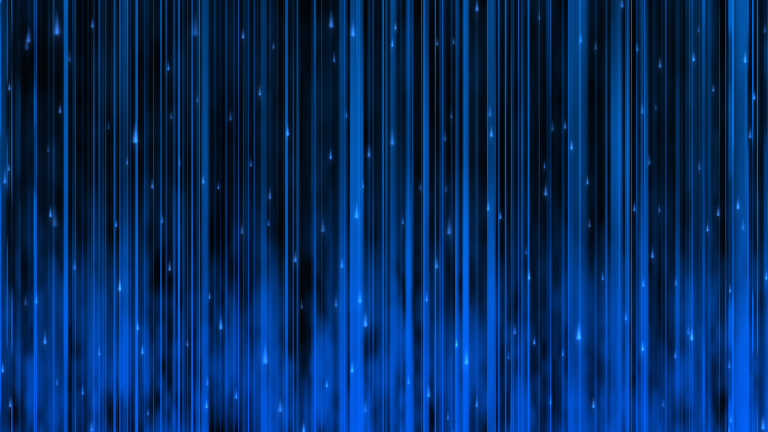
Reproduce this background procedurally as a WebGL 1 fragment shader.

```glsl
precision highp float;

// Blue light rain: vertical streaks in three widths over near-black, a cloudy
// glow rising from the bottom edge, and small falling drops with tapered tails.
// Streaks and drops are hashed per cell; lengths are in canvas heights.

uniform vec2 u_resolution;

const vec3 NIGHT = vec3(0.006, 0.014, 0.028);
const vec3 BLUE_LOW = vec3(0.006, 0.390, 1.0);
const vec3 BLUE_HIGH = vec3(0.014, 0.465, 0.93);
const vec3 DROP_TINT = vec3(0.24, 0.50, 0.95);
const float BAND_DENSITY = 11.0;    // streak cells per canvas height
const float RIBBON_DENSITY = 31.0;
const float THREAD_DENSITY = 88.0;
const float BAND_GAIN = 0.85;
const float RIBBON_GAIN = 1.05;
const float THREAD_GAIN = 1.4;
const float HAZE_GAIN = 0.85;
const float DROP_DENSITY = 10.0;    // drop cells per canvas height
const float DROP_CHANCE = 0.85;

float hash(vec2 p) {
  return fract(sin(dot(p, vec2(127.1, 311.7))) * 43758.5453);
}

float noise(vec2 p) {
  vec2 i = floor(p);
  vec2 f = fract(p);
  f = f * f * (3.0 - 2.0 * f);
  return mix(mix(hash(i), hash(i + vec2(1.0, 0.0)), f.x),
             mix(hash(i + vec2(0.0, 1.0)), hash(i + vec2(1.0, 1.0)), f.x), f.y);
}

float cloud(vec2 p) {
  return 0.5 * noise(p) + 0.3 * noise(p * 2.1 + 7.3) + 0.2 * noise(p * 4.3 + 3.1);
}

// One vertical line per cell; lines break into dashes near the side edges
// by the amount dashing.
float streaks(vec2 p, float density, float seed, float aspect, float dashing) {
  float x = p.x * density;
  float soft = 0.04 + 0.4 * density / u_resolution.y;
  float light = 0.0;
  for (int k = -1; k <= 1; k++) {
    float cell = floor(x) + float(k);
    float centre = cell + hash(vec2(cell, seed));
    float width = hash(vec2(cell, seed + 1.0));
    float strength = hash(vec2(cell, seed + 2.0));
    float halfWidth = mix(0.07, 0.25, width * width);
    float line = 1.0 - smoothstep(halfWidth - soft, halfWidth + soft, abs(x - centre));

    float side = smoothstep(0.36, 0.5, abs(centre / density / aspect - 0.5));
    float lane = cell * 5.0 + seed;
    float steady = 0.3 + 0.8 * noise(vec2(lane, p.y * 3.0));
    float dashed = smoothstep(0.35, 0.7, noise(vec2(lane, p.y * 8.0 + 20.0)));
    light += line * strength * strength * mix(steady, dashed * 1.3, side * dashing);
  }
  return light;
}

// Slim bright head with a faint halo and a tail that narrows upward.
float drop(vec2 q, float size) {
  float radius = 0.0036 * size;
  float tail = 0.036 * size;
  float along = clamp(q.y / tail, 0.0, 1.0);
  float fade = pow(1.0 - along, 1.5);
  float reach = radius * mix(1.0, 0.4, along);
  vec2 d = vec2(q.x, q.y - along * tail) / reach;
  vec2 h = vec2(q.x, 0.5 * q.y) / (radius * 2.6);
  return exp(-dot(d, d)) * fade + 0.13 * exp(-dot(h, h));
}

float drops(vec2 p) {
  vec2 home = floor(p * DROP_DENSITY);
  float light = 0.0;
  for (int j = -1; j <= 1; j++) {
    for (int i = -1; i <= 1; i++) {
      vec2 cell = home + vec2(float(i), float(j));
      vec2 offset = vec2(hash(cell + 11.3), hash(cell + 47.9));
      float pick = hash(cell + 83.1);
      float size = mix(0.55, 0.95, pick) + 0.8 * pow(pick, 16.0);
      float shown = step(hash(cell + 29.7), DROP_CHANCE);
      float glow = mix(0.4, 1.0, hash(cell + 61.5));
      light += shown * glow * drop(p - (cell + offset) / DROP_DENSITY, size);
    }
  }
  return light;
}

void main() {
  vec2 p = gl_FragCoord.xy / u_resolution.y;
  float aspect = u_resolution.x / u_resolution.y;
  float low = 1.0 - smoothstep(0.0, 0.8, p.y);

  // Streak light, stronger toward the bottom; grain splits it into fibres
  float grain = 0.45 + 0.5 * noise(vec2(p.x * 120.0, 5.0)) + 0.6 * noise(vec2(p.x * 45.0, 9.0));
  float light = BAND_GAIN * grain * streaks(p, BAND_DENSITY, 3.0, aspect, 0.0)
              + RIBBON_GAIN * streaks(p, RIBBON_DENSITY, 17.0, aspect, 0.7)
              + THREAD_GAIN * streaks(p, THREAD_DENSITY, 41.0, aspect, 0.9);
  light *= mix(1.0, 1.5, low);

  // Cloudy glow
  float mist = smoothstep(0.1, 0.85, cloud(p * vec2(19.0, 6.0)));
  light += HAZE_GAIN * grain * mist * mix(0.13, 1.0, low * low);

  // Tone curve, colour ramp and drops
  float tone = 1.0 - exp(-1.45 * light);
  vec3 blue = mix(BLUE_HIGH, BLUE_LOW, low);
  vec3 color = mix(NIGHT, blue, tone);
  color += DROP_TINT * drops(p) * (1.0 - 0.4 * color);
  gl_FragColor = vec4(min(color, 1.0), 1.0);
}
```
